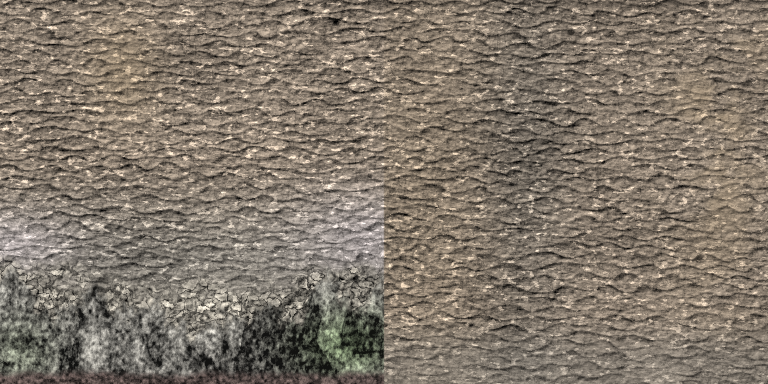
Give the GLSL for this texture, as a WebGL 2 fragment shader.

```glsl
#version 300 es
precision highp float;
// Weathered palm bark in two panels; the left one ends in pale chips, mossy roots and soil.

uniform vec2 u_resolution;
out vec4 fragColor;

const float SCAR_HEIGHT = 0.0255;  // spacing of the scar rows
const float SCAR_HALF = 0.056;     // half length of one scar
const float SCAR_BULGE = 0.30;     // below 1/pi keeps the rows ordered
const float BARK_TONE = 0.485;
const float PANEL_EDGE = 1.0;
const vec2 LIGHT_STEP = vec2(-0.0025, 0.004);
const vec3 BROWN = vec3(1.09, 0.99, 0.88);
const vec3 TAN = vec3(1.15, 1.01, 0.81);
const vec3 GREY = vec3(1.02, 1.00, 0.95);
const vec3 MAUVE = vec3(1.04, 0.99, 1.00);
const vec3 CREAM = vec3(1.05, 1.01, 0.93);
const vec3 MOSS = vec3(0.94, 1.05, 0.82);
const vec3 SOIL = vec3(1.14, 0.98, 0.93);

float hash(vec2 p) {
  vec3 q = fract(vec3(p.xyx) * 0.1031);
  q += dot(q, q.yzx + 33.33);
  return fract((q.x + q.y) * q.z);
}

float noise(vec2 p) {
  vec2 i = floor(p), f = fract(p);
  f = f * f * (3.0 - 2.0 * f);
  return mix(mix(hash(i), hash(i + vec2(1, 0)), f.x),
             mix(hash(i + vec2(0, 1)), hash(i + vec2(1, 1)), f.x), f.y);
}

// Fractal noise, mean 0.5
float fbm(vec2 p) {
  float sum = 0.0, amp = 0.5;
  for (int i = 0; i < 4; i++) {
    sum += amp * noise(p);
    p = mat2(1.6, 1.1, -1.1, 1.6) * p + 7.3;
    amp *= 0.55;
  }
  return sum;
}

// Soft elliptical spot, 1 at its centre
float spot(vec2 p, vec2 centre, vec2 radius) {
  vec2 d = (p - centre) / radius;
  return exp(-dot(d, d));
}

// Side-lit roughness of a noise field
float relief(vec2 p, vec2 freq) {
  return fbm(p * freq) - fbm((p + LIGHT_STEP) * freq);
}

// x: gap between the two nearest cell centres, y: random value of the cell
vec2 cells(vec2 p) {
  vec2 base = floor(p);
  float near = 9.0, next = 9.0, id = 0.0;
  for (int y = -1; y <= 1; y++)
    for (int x = -1; x <= 1; x++) {
      vec2 c = base + vec2(x, y);
      float d = length(c + vec2(hash(c), hash(c + 41.7)) - p);
      if (d < near) { next = near; near = d; id = hash(c + 9.1); }
      else next = min(next, d);
    }
  return vec2(next - near, id);
}

// Brightness of the interlocking lens-shaped scars
float bark(vec2 p, float contrast) {
  vec2 q = p;
  q.x += 0.10 * (noise(p * vec2(4.0, 17.0)) - 0.5);
  q.y += 0.020 * (noise(p * vec2(6.0, 9.0)) - 0.5) + 0.013 * (noise(p * vec2(21.0, 38.0)) - 0.5);
  float row = q.y / SCAR_HEIGHT;
  float v = row - SCAR_BULGE * cos(3.14159 * q.x / SCAR_HALF) * cos(3.14159 * row);
  float t = fract(v), aa = min(fwidth(v), 0.35);
  float worn = noise(p * vec2(16.0, 45.0) + 5.0);
  float shadow = smoothstep(0.48, 0.92, t) * (1.0 - 0.5 * smoothstep(1.0 - aa, 1.0, t));
  float lip = smoothstep(0.0, aa + 0.04, t) * (1.0 - smoothstep(0.15, 0.55, t));
  float cracks = smoothstep(0.07, 0.0, abs(fbm(p * vec2(62.0, 42.0)) - 0.5));
  float layers = smoothstep(0.08, 0.0, abs(fbm(p * vec2(13.0, 75.0) + 2.0) - 0.5));
  float flecks = smoothstep(0.60, 0.80, fbm(p * vec2(60.0, 110.0) + 3.0));
  float grain = fbm(p * vec2(110.0, 190.0)) - 0.5;
  float tone = 0.07 * lip - 0.24 * shadow * (0.3 + 1.0 * worn) - 0.08 * cracks - 0.08 * layers
             + 0.30 * flecks + 0.30 * grain + 0.50 * relief(p, vec2(55.0, 80.0));
  return BARK_TONE + 0.04 + contrast * tone;
}

vec3 rightPanel(vec2 p) {
  float tanArea = spot(p, vec2(1.87, 0.70), vec2(0.13, 0.45)) * smoothstep(0.35, 0.65, fbm(p * vec2(9.0, 13.0)));
  float warm = spot(p, vec2(1.10, 0.50), vec2(0.20, 0.60));
  float darkColumn = spot(p, vec2(1.37, 0.55), vec2(0.11, 0.55));
  float foot = 1.0 - smoothstep(0.05, 0.20, p.y);
  float v = bark(p, 1.0 - 0.3 * tanArea - 0.25 * foot);
  v += 0.05 * tanArea - 0.06 * darkColumn + 0.07 * (noise(p * vec2(7.0, 5.0)) - 0.5) - 0.02;
  vec3 tint = mix(BROWN, TAN, clamp(0.5 * tanArea + 0.25 * warm, 0.0, 1.0));
  return v * mix(tint, GREY, 0.4 * foot + 0.3 * darkColumn);
}

vec3 leftPanel(vec2 p) {
  // Trunk: tan above, grey and bleached toward its foot
  float low = 1.0 - smoothstep(0.30, 0.60, p.y);
  float tanArea = spot(p, vec2(0.32, 0.82), vec2(0.10, 0.14));
  float bleached = spot(p, vec2(0.03, 0.36), vec2(0.17, 0.09)) + spot(p, vec2(0.96, 0.38), vec2(0.20, 0.13));
  float dim = spot(p, vec2(0.33, 0.34), vec2(0.20, 0.09));
  float v = bark(p, 1.1 - 0.15 * low - 0.3 * tanArea);
  v += 0.04 * tanArea + 0.13 * bleached - 0.08 * dim + 0.08 * (noise(p * vec2(7.0, 6.0)) - 0.5);
  v += 0.3 * spot(p, vec2(0.85, 0.90), vec2(0.12, 0.12)) * (noise(p * vec2(40.0, 60.0)) - 0.5);
  vec3 tint = mix(mix(BROWN, TAN, 0.5 * tanArea), GREY, 0.7 * low);
  vec3 col = v * mix(tint, MAUVE, clamp(0.7 * bleached, 0.0, 1.0));

  // Broken pale chips along the foot
  vec2 jitter = 0.045 * vec2(fbm(p * 40.0), fbm(p * 40.0 + 17.0));
  vec2 chip = cells((p + jitter) * vec2(36.0, 50.0));
  float chipTone = 0.24 + (0.22 + 0.30 * chip.y) * smoothstep(0.0, 0.35, chip.x);
  chipTone += 0.85 * relief(p, vec2(60.0)) + 0.6 * (fbm(p * 110.0) - 0.5);
  chipTone += 0.10 * spot(p, vec2(0.47, 0.21), vec2(0.20, 0.06));
  float chipTop = 0.27 + 0.03 * cos(6.28318 * p.x) + 0.12 * (fbm(p * vec2(16.0, 20.0)) - 0.5);
  col = mix(col, chipTone * CREAM, 0.9 * (1.0 - smoothstep(chipTop - 0.035, chipTop + 0.035, p.y)));

  // Roots: jagged top, upright lobes, deep gaps
  float rootTop = 0.155 + 0.10 * spot(p, vec2(0.03, p.y), vec2(0.05, 1.0))
                + 0.10 * spot(p, vec2(0.26, p.y), vec2(0.045, 1.0))
                + 0.10 * spot(p, vec2(0.85, p.y), vec2(0.05, 1.0))
                + 0.08 * spot(p, vec2(1.00, p.y), vec2(0.06, 1.0))
                + 0.08 * (noise(vec2(p.x * 24.0, 2.0)) - 0.5) + 0.10 * (fbm(p * vec2(42.0, 26.0)) - 0.5);
  float lobes = fbm(vec2(p.x * 19.0 + 2.0 * noise(p * 9.0), p.y * 8.0));
  float rootTone = 0.36 + 0.75 * (lobes - 0.5) + 0.85 * (fbm(p * vec2(115.0, 95.0)) - 0.5);
  rootTone += 0.85 * relief(p, vec2(42.0, 32.0));
  rootTone -= 0.15 * smoothstep(0.06, 0.0, abs(lobes - 0.44));
  rootTone -= 0.26 * spot(p, vec2(0.585, 0.09), vec2(0.018, 0.07));
  rootTone -= 0.10 * spot(p, vec2(0.10, 0.16), vec2(0.05, 0.09));
  rootTone += 0.06 * spot(p, vec2(0.45, 0.12), vec2(0.08, 0.07));
  float moss = spot(p, vec2(0.90, 0.10), vec2(0.14, 0.09)) + 0.4 * spot(p, vec2(0.05, 0.08), vec2(0.10, 0.09));
  vec3 roots = max(rootTone, 0.07) * mix(GREY, MOSS, clamp(moss, 0.0, 1.0));
  col = mix(col, roots, 1.0 - smoothstep(rootTop - 0.02, rootTop + 0.02, p.y));

  // Soil strip
  float soilTop = 0.014 + 0.025 * fbm(vec2(p.x * 15.0, 8.0));
  vec3 soil = (0.28 + 0.6 * (fbm(p * 120.0) - 0.5)) * SOIL;
  return mix(col, soil, 1.0 - smoothstep(soilTop - 0.012, soilTop + 0.012, p.y));
}

void main() {
  vec2 p = gl_FragCoord.xy / u_resolution * vec2(2.0, 1.0);
  float seam = smoothstep(-1.0, 1.0, (p.x - PANEL_EDGE) * u_resolution.x * 0.5);
  vec3 col = mix(leftPanel(p), rightPanel(p), seam);
  col *= 1.0 - 0.12 * smoothstep(0.965, 0.995, p.y);
  fragColor = vec4(clamp(col, 0.0, 1.0), 1.0);
}
```
